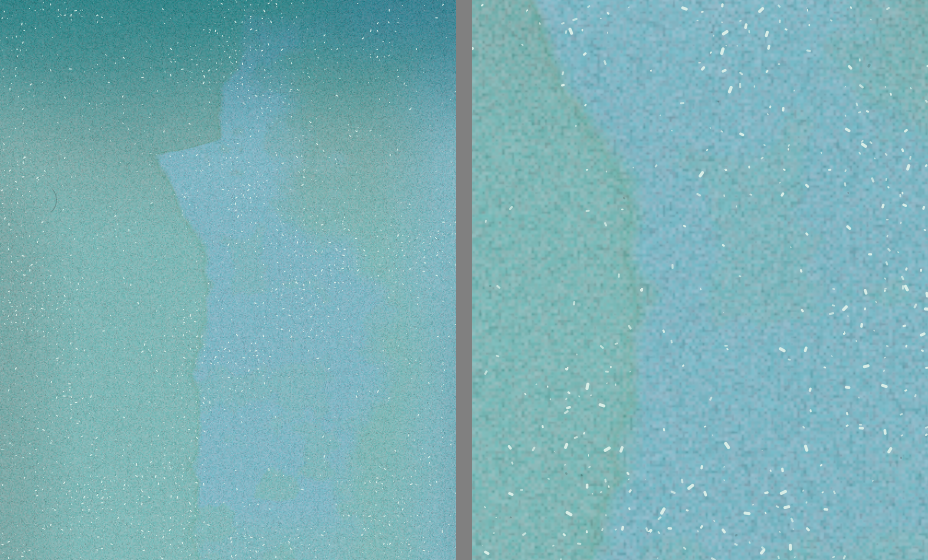
Left: the whole. Right: its middle third, enlarged.
This texture is drawn by a WebGL 2 fragment shader. Its source:

```glsl
#version 300 es
precision highp float;
// Weathered teal paper with a pale blue water stain and a darker top band.
// Gradients set the tint, noise-warped edges shape the stain, and hashed
// grids scatter pale flecks, dark dust, loose hairs and fine grain.
uniform vec2 u_resolution;
out vec4 fragColor;

float hash(vec2 p, float seed) {
    vec3 q = fract(vec3(p.xyx + seed * 17.3) * vec3(0.1031, 0.1030, 0.0973));
    q += dot(q, q.yzx + 33.33);
    return fract((q.x + q.y) * q.z);
}

float valueNoise(vec2 p, float seed) {
    vec2 cell = floor(p), f = fract(p);
    f = f * f * (3.0 - 2.0 * f);
    float low = mix(hash(cell, seed), hash(cell + vec2(1, 0), seed), f.x);
    float high = mix(hash(cell + vec2(0, 1), seed), hash(cell + vec2(1, 1), seed), f.x);
    return mix(low, high, f.y);
}

float fbm(vec2 p, float seed) {
    float sum = 0.0, amp = 0.5;
    for (int i = 0; i < 5; i++) {
        sum += amp * valueNoise(p, seed + float(i));
        p = p * 2.03 + 7.1;
        amp *= 0.5;
    }
    return sum;
}

// Stain borders across the width, for a depth measured from the top.
float stainLeft(float d) {
    return 0.54 - 0.06 * smoothstep(0.04, 0.2, d) - 0.14 * smoothstep(0.245, 0.28, d)
         + 0.115 * smoothstep(0.265, 0.48, d) - 0.02 * smoothstep(0.55, 0.7, d);
}

float stainRight(float d) {
    return 0.72 - 0.09 * smoothstep(0.03, 0.15, d) + 0.05 * smoothstep(0.2, 0.3, d)
         + 0.17 * smoothstep(0.38, 0.58, d) - 0.08 * smoothstep(0.65, 0.8, d);
}

// Short randomly turned strokes, at most one per grid cell.
float flecks(vec2 p, float scale, float density, float stretch, float seed) {
    vec2 cell = floor(p * scale);
    vec2 center = 0.25 + 0.5 * vec2(hash(cell, seed), hash(cell, seed + 1.0));
    vec2 f = fract(p * scale) - center;
    float angle = 6.2832 * hash(cell, seed + 2.0);
    float size = hash(cell, seed + 3.0);
    vec2 dir = vec2(cos(angle), sin(angle));
    float reach = stretch * (0.2 + size * size);
    float dist = length(f - dir * clamp(dot(f, dir), -reach, reach));
    float blur = 0.6 * scale / u_resolution.y;
    float radius = 0.035 + 0.045 * size;
    return step(hash(cell, seed + 4.0), density)
         * (1.0 - smoothstep(radius - blur, radius + blur, dist));
}

// Sparse thin arcs.
float hairs(vec2 p, float scale, float seed) {
    vec2 cell = floor(p * scale);
    vec2 f = fract(p * scale) - 0.5;
    float angle = 6.2832 * hash(cell, seed);
    vec2 dir = vec2(cos(angle), sin(angle));
    float radius = 0.1 + 0.12 * hash(cell, seed + 1.0);
    float blur = scale / u_resolution.y;
    float line = 1.0 - smoothstep(0.0, blur, abs(length(f) - radius));
    float span = smoothstep(0.6, 0.8, dot(normalize(f + 1e-5), dir));
    return line * span * step(hash(cell, seed + 2.0), 0.04);
}

void main() {
    vec2 p = gl_FragCoord.xy / u_resolution.y;
    float x = gl_FragCoord.x / u_resolution.x;
    float depth = 1.0 - p.y;
    float broad = fbm(p * 4.0, 3.0);
    float ragged = fbm(p * 18.0, 11.0) - 0.48;

    // Blue stain: crisp left border, softer right border, blots within
    float inside = x - stainLeft(depth) + 0.06 * ragged;
    float beyond = stainRight(depth) - x + 0.2 * ragged;
    float stain = smoothstep(-0.004, 0.012, inside) * smoothstep(-0.06, 0.06, beyond);
    stain *= smoothstep(0.0, 0.12, depth + 0.1 * ragged);
    float lower = smoothstep(0.74, 0.88, depth);
    float blots = smoothstep(0.52, 0.62 - 0.04 * lower, fbm(p * 16.0, 23.0));
    stain *= 1.0 - blots * mix(0.45, 0.75, lower);
    stain *= 1.0 - 0.5 * smoothstep(0.9, 0.97, depth);
    float rightBlue = smoothstep(0.82, 1.0, x + 0.2 * (broad - 0.5));
    float cornerBlue = smoothstep(0.6, 0.85, x) * (1.0 - smoothstep(0.03, 0.16, depth));
    float blue = max(stain, 0.8 * max(rightBlue, cornerBlue));

    // Paper tint with dark top and dull left side
    float top = 1.0 - smoothstep(-0.02, 0.32, depth + 0.06 * (broad - 0.5));
    float dull = max(0.8 - 0.8 * smoothstep(0.0, 0.2, x), 0.8 - 0.8 * smoothstep(0.24, 0.46, depth));
    vec3 green = mix(vec3(0.5, 0.715, 0.71), vec3(0.475, 0.65, 0.64), dull);
    green = mix(green, vec3(0.20, 0.515, 0.53), top);
    vec3 sky = mix(vec3(0.5, 0.71, 0.765), vec3(0.24, 0.515, 0.585), top);
    vec3 color = mix(green, sky, blue);
    float rim = exp(-abs(inside + 0.003) * 230.0) * smoothstep(0.12, 0.25, depth);
    color -= rim * (1.0 - blue) * vec3(0.03, 0.025, 0.045);
    color += 0.025 * (broad - 0.48);
    color -= 0.03 * smoothstep(0.94, 1.02, x) * smoothstep(0.35, 0.7, depth);

    // Fine coloured grain, leaning towards dark dots
    vec2 grainCell = p * 512.0 + 0.5;
    float warm = valueNoise(grainCell, 41.0) - 0.5;
    float pale = valueNoise(grainCell, 47.0);
    float pits = pow(valueNoise(grainCell, 43.0), 4.0) - 0.2;
    color += warm * vec3(0.13, 0.01, 0.02) + (pale - 0.5) * vec3(0.035, 0.05, 0.055);
    color -= pits * vec3(0.07, 0.08, 0.08);

    // Dust, hairs and pale flecks
    float sides = 1.0 - smoothstep(0.0, 0.35, min(x, 1.0 - x));
    float dust = flecks(p, 90.0, 0.02 + 0.08 * sides, 0.06, 53.0);
    color = mix(color, color * 0.72, 0.6 * max(dust, hairs(p, 7.0, 61.0)));
    float crowd = smoothstep(0.42, 0.8, fbm(p * 9.0, 71.0));
    float bright = flecks(p, 84.0, 0.06 + 0.5 * crowd, 0.1, 79.0);
    float faint = flecks(p + 0.31, 125.0, 0.04 + 0.25 * crowd, 0.1, 89.0);
    color = mix(color, vec3(0.88, 0.95, 0.92), max(0.92 * bright, 0.7 * faint));

    fragColor = vec4(clamp(color, 0.0, 1.0), 1.0);
}
```
